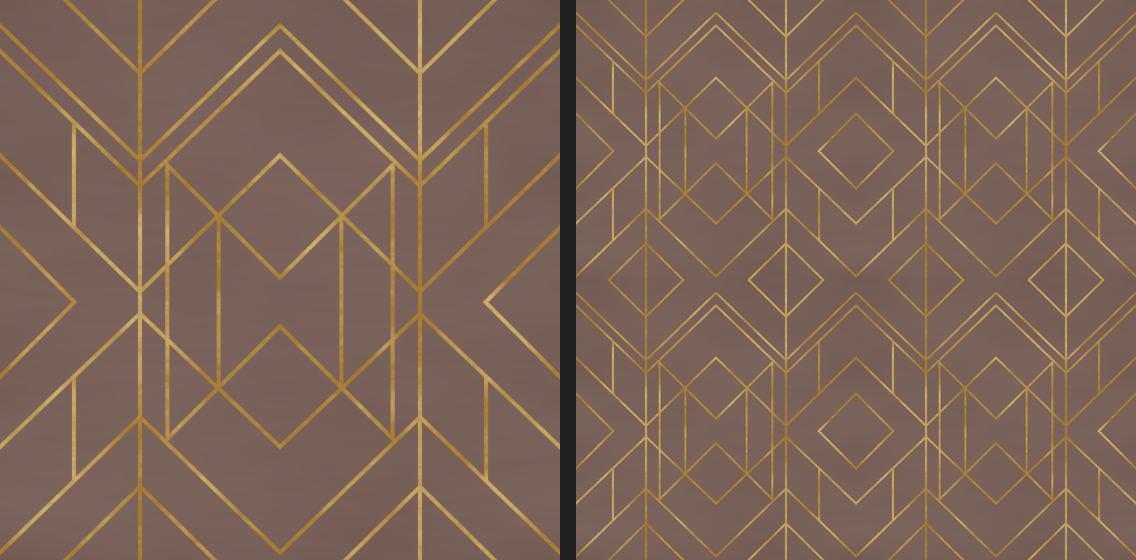
Left: one tile. Right: repeated 2 by 2.
Write a three.js fragment shader that draws this pattern.

```glsl
// Art deco lattice: thin gold-foil lines on a matte taupe ground, one mirrored motif per tile.
// The left half is folded onto the right, then zigzags, diamonds and bars are
// joined as distances to their centre lines; wrapping noise ages foil and ground.

varying vec2 vUv;

const float HALF_WIDTH = 0.0036;
const float COLUMN = 0.25;       // distance of the tall bars from the mirror axis
const float FRAME = 0.2012;      // distance of the inner frame bars
const vec3 TAUPE = vec3(0.470, 0.380, 0.350);
const vec3 GOLD_DARK = vec3(0.645, 0.475, 0.190);
const vec3 GOLD_LIGHT = vec3(0.825, 0.705, 0.435);

float hash(vec2 cell) {
  vec3 h = fract(cell.xyx * vec3(0.1031, 0.1030, 0.0973));
  h += dot(h, h.yzx + 33.33);
  return fract((h.x + h.y) * h.z);
}

// Value noise with a whole number of cells per tile
float noise(vec2 uv, vec2 cells) {
  vec2 p = uv * cells;
  vec2 i = floor(p);
  vec2 f = fract(p);
  f = f * f * (3.0 - 2.0 * f);
  vec2 a = mod(i, cells);
  vec2 b = mod(i + 1.0, cells);
  return mix(mix(hash(a), hash(vec2(b.x, a.y)), f.x),
             mix(hash(vec2(a.x, b.y)), hash(b), f.x), f.y);
}

float fbm(vec2 uv, vec2 cells) {
  float sum = 0.0;
  float weight = 0.533;
  for (int i = 0; i < 4; i++) {
    sum += weight * noise(uv, cells);
    cells *= 2.0;
    weight *= 0.5;
  }
  return sum;
}

// Sloped line through (0, start)
float slopeLine(vec2 p, float start, float slope) {
  return abs(p.y - start - slope * p.x) / sqrt(1.0 + slope * slope);
}

// Line bending at the column, changing height by rise on either side
float zigzag(vec2 p, float start, float rise) {
  return slopeLine(vec2(abs(p.x - COLUMN), p.y), start, rise / COLUMN);
}

// Outline of a diamond centred on the origin
float diamond(vec2 p, vec2 size) {
  vec2 q = abs(p) / size;
  return abs(q.x + q.y - 1.0) * size.x * size.y / length(size);
}

// Upright bar between two heights
float bar(vec2 p, float x, float bottom, float top) {
  float beyond = max(bottom - p.y, p.y - top);
  return max(abs(p.x - x), beyond + HALF_WIDTH);
}

float lattice(vec2 uv) {
  vec2 p = vec2(abs(uv.x - 0.5), uv.y);

  // Columns and full-width zigzags
  float d = abs(p.x - COLUMN);
  d = min(d, zigzag(p, 0.7135, 0.241));
  d = min(d, zigzag(p, 0.668, 0.241));
  d = min(d, zigzag(p, 0.479, 0.2435));
  d = min(d, zigzag(p, 0.440, -0.238));
  d = min(d, zigzag(p, 0.2552, -0.242));

  // Diamonds that cross the tile edges
  float edgeY = min(p.y, 1.0 - p.y);
  d = min(d, diamond(vec2(p.x - COLUMN, edgeY), vec2(0.133, 0.131)));
  d = min(d, diamond(p - vec2(0.5, 0.4605), vec2(0.133, 0.1335)));

  // Inner frame: two facing chevrons and their bars
  float chevrons = min(slopeLine(p, 0.5045, 0.997), slopeLine(p, 0.4175, -0.997));
  d = min(d, max(chevrons, p.x - FRAME));
  d = min(d, bar(p, FRAME, 0.2135, 0.708));
  d = min(d, bar(p, 0.1095, 0.3085, 0.613));

  // Short outer bars
  d = min(d, bar(p, 0.368, 0.596, 0.779));
  return min(d, bar(p, 0.368, 0.142, 0.328));
}

// Mottled foil: broad sheen, short streaks and fine grain
vec3 foil(vec2 uv) {
  float sheen = smoothstep(0.25, 0.8, fbm(uv, vec2(8.0, 9.0)));
  float streak = noise(uv, vec2(48.0, 90.0)) - 0.5;
  float grain = noise(uv, vec2(190.0, 260.0)) - 0.5;
  float tone = 0.02 + 0.85 * sheen + 0.24 * streak + 0.24 * grain;
  return mix(GOLD_DARK, GOLD_LIGHT, clamp(tone, 0.0, 1.0));
}

// Faint brushed wash
vec3 ground(vec2 uv) {
  float warp = 0.08 * noise(uv, vec2(4.0, 4.0));
  float wash = fbm(uv + vec2(0.0, warp), vec2(3.0, 7.0)) - 0.5;
  float brush = noise(uv, vec2(14.0, 110.0)) - 0.5;
  return TAUPE + 0.045 * wash + 0.006 * brush;
}

void main() {
  float blur = 0.75 * fwidth(vUv.y);
  float line = 1.0 - smoothstep(-blur, blur, lattice(vUv) - HALF_WIDTH);
  gl_FragColor = vec4(mix(ground(vUv), foil(vUv), line), 1.0);
}
```
